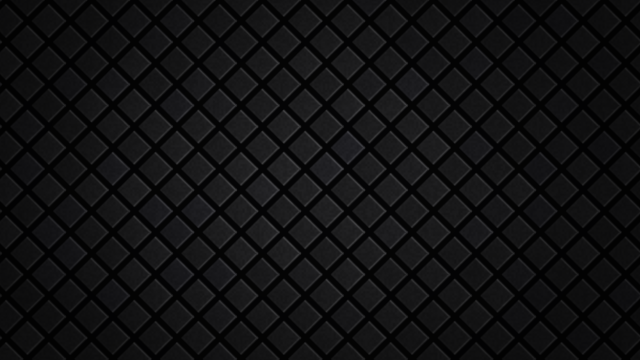
Write a Shadertoy shader that draws this pattern.

```glsl
#define PERIOD vec2(0.1187, 0.1174)
#define ANCHOR vec2(0.789, 0.531)
#define TILE_HALF 0.41
#define CORNER 0.035
#define EDGE_SOFT 0.032
#define RIM_WIDTH 0.032
#define RIM_LIGHT 0.10
#define GRAIN_SCALE 170.0
#define GRAIN_AMOUNT 0.22
#define GROOVE_COLOR vec3(0.016, 0.016, 0.018)
#define FACE_COLOR vec3(0.112, 0.112, 0.117)

float hash(vec2 p) {
    vec3 q = fract(vec3(p.xyx) * 0.1031);
    q += dot(q, q.yzx + 33.33);
    return fract((q.x + q.y) * q.z);
}

float valueNoise(vec2 p) {
    vec2 cell = floor(p);
    vec2 f = fract(p);
    f = f * f * (3.0 - 2.0 * f);
    vec2 e = vec2(0.0, 1.0);
    return mix(mix(hash(cell), hash(cell + e.yx), f.x),
               mix(hash(cell + e.xy), hash(cell + e.yy), f.x), f.y);
}

float roundedBox(vec2 p, float halfSize, float radius) {
    vec2 d = abs(p) - halfSize + radius;
    return length(max(d, 0.0)) + min(max(d.x, d.y), 0.0) - radius;
}

// Soft stripe centred on zero
float stripe(float x, float width) {
    return exp(-x * x / (width * width));
}

void mainImage(out vec4 fragColor, in vec2 fragCoord) {
    vec2 p = fragCoord / iResolution.y;
    float aspect = iResolution.x / iResolution.y;

    // Diagonal lattice: each unit cell holds one diamond
    vec2 q = (p - ANCHOR) / PERIOD;
    vec2 lattice = vec2(q.x + q.y, q.x - q.y);
    vec2 cell = floor(lattice + 0.5);
    vec2 local = lattice - cell;
    float pixel = 1.4 / (PERIOD.y * iResolution.y);

    // Raised tile with a soft border
    float dist = roundedBox(local, TILE_HALF, CORNER);
    float soft = max(EDGE_SOFT, pixel);
    float tile = 1.0 - smoothstep(-soft, soft, dist);

    // Both right-hand edges catch the light, the left ones barely do
    float rimAt = TILE_HALF - 0.045;
    float brightRim = max(stripe(local.x - rimAt, RIM_WIDTH),
                          0.85 * stripe(local.y - rimAt, RIM_WIDTH));
    float dimRim = max(stripe(local.x + rimAt, RIM_WIDTH),
                       stripe(local.y + rimAt, RIM_WIDTH));

    // Tone per tile and fine surface grain
    float tone = hash(cell + 71.0);
    float grain = valueNoise(p * GRAIN_SCALE) - 0.5;
    vec3 face = FACE_COLOR * (0.92 + 0.16 * tone) * (1.0 + GRAIN_AMOUNT * grain);
    face.b += 0.010 * smoothstep(0.7, 1.0, hash(cell + 137.0));
    face *= 1.0 + 0.12 * (local.x + local.y);
    float wear = 0.75 + 0.5 * valueNoise(p * 45.0);
    face += RIM_LIGHT * wear * (brightRim + 0.12 * dimRim);

    // Light pooled near the middle
    vec2 fromCenter = (p - vec2(0.48 * aspect, 0.51)) * vec2(0.95, 1.25);
    float glow = mix(1.08, 0.48, smoothstep(0.05, 0.98, length(fromCenter)));

    fragColor = vec4(mix(GROOVE_COLOR, face, tile) * glow, 1.0);
}
```
